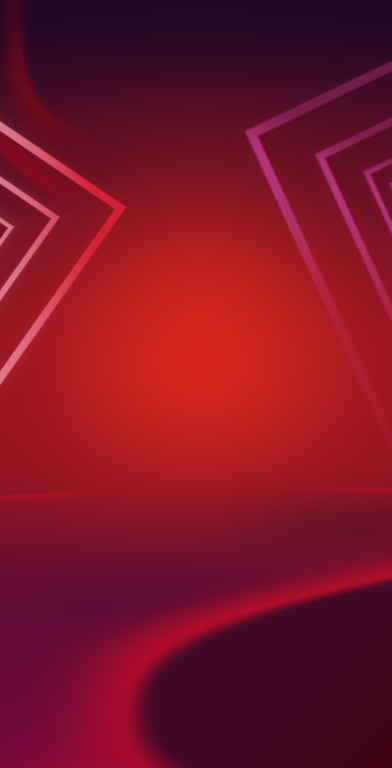
A WebGL 1 fragment shader for this background:

```glsl
precision highp float;
// Red glowing stage with nested angular neon frames and a sweeping ribbon on the floor.

uniform vec2 u_resolution;

// Signed distance to a sharp corner bounded by two half-planes
float wedge(vec2 q, vec2 upperNormal, vec2 lowerNormal) {
  return max(dot(q, normalize(upperNormal)), dot(q, normalize(lowerNormal)));
}

// Coverage of an outline with the given half width
float outline(float d, float halfWidth, float blur) {
  return 1.0 - smoothstep(halfWidth - blur, halfWidth + blur, abs(d));
}

// Gaussian falloff with a different width on each side of zero
float softBand(float d, float below, float above) {
  float t = d / (d < 0.0 ? below : above);
  return exp(-t * t);
}

vec3 backdrop(vec2 p) {
  vec3 c = mix(vec3(0.36, 0.045, 0.21), vec3(0.57, 0.08, 0.14), smoothstep(0.2, 0.4, p.y));
  c = mix(c, vec3(0.33, 0.045, 0.14), smoothstep(0.53, 0.82, p.y));
  c = mix(c, vec3(0.13, 0.03, 0.15), smoothstep(0.79, 0.99, p.y));
  c = mix(c, vec3(0.46, 0.03, 0.26), 0.8 * exp(-dot(p, p) / 0.025));

  // Central light, shorter towards the floor
  vec2 d = p - vec2(0.262, 0.525);
  d /= vec2(0.19, d.y < 0.0 ? 0.145 : 0.22);
  return mix(c, vec3(0.84, 0.15, 0.11), exp(-dot(d, d)));
}

vec3 addStreaks(vec3 c, vec2 p) {
  // Hanging curl at the upper left
  float bend = 0.082 * exp(-30.0 * (p.y - 0.824));
  float d = (p.x - 0.022 - bend) / sqrt(1.0 + 900.0 * bend * bend);
  float curl = softBand(d, 0.022, 0.008) * smoothstep(0.15, 0.04, p.x);
  curl *= mix(1.0, 0.5, smoothstep(0.88, 1.0, p.y));
  c = mix(c, vec3(0.50, 0.03, 0.09), 0.65 * curl);

  // Lower fold behind the left frames
  d = p.y - (0.811 - p.x + 3.0 * p.x * p.x);
  float fold = softBand(d, 0.012, 0.025) * smoothstep(0.13, 0.03, p.x);
  return mix(c, vec3(0.62, 0.03, 0.11), 0.6 * fold);
}

vec3 addFloor(vec3 c, vec2 p) {
  // Dim far floor on the right and two thin horizon lights
  vec2 shade = (p - vec2(0.47, 0.312)) / vec2(0.16, 0.04);
  c = mix(c, vec3(0.38, 0.07, 0.14), 0.65 * exp(-dot(shade, shade)));
  float left = softBand(p.y - 0.353 - 0.05 * p.x, 0.005, 0.002) * smoothstep(0.17, 0.05, p.x);
  float right = softBand(p.y - 0.367 + 0.03 * (p.x - 0.36), 0.005, 0.002) * smoothstep(0.34, 0.48, p.x);
  c = mix(c, vec3(0.75, 0.07, 0.13), 0.6 * max(left, right));

  // Ribbon edge: a curve opening to the right
  float rise = abs(p.y - 0.073);
  float slope = 67.5 * pow(rise, 1.5);
  float d = (p.x - 0.181 - 27.0 * pow(rise, 2.5)) / sqrt(1.0 + slope * slope);
  float far = smoothstep(0.03, 0.25, p.y);
  float glow = softBand(d + 0.015 * (1.0 - far), mix(0.085, 0.024, far), 0.1);
  c = mix(c, mix(vec3(0.67, 0.04, 0.18), vec3(0.74, 0.06, 0.15), far), 0.92 * glow);

  // Dark hollow inside the ribbon
  vec3 hollow = mix(vec3(0.26, 0.035, 0.15), vec3(0.24, 0.015, 0.07),
                    smoothstep(0.25, 0.55, p.x - p.y));
  float blur = mix(0.024, 0.008, far);
  return mix(c, hollow, smoothstep(-blur, blur, d));
}

vec3 addFrames(vec3 c, vec2 p) {
  float aa = 0.0006 + 0.7 / u_resolution.y;
  for (int i = 0; i < 4; i++) {
    float k = float(i);

    // Left frames point right and pale towards the canvas edge
    if (i < 3) {
      vec2 q = p - vec2(0.163 - 0.0985 * k + 0.0135 * k * k, 0.730 - 0.0125 * k);
      float d = wedge(q, vec2(0.562, 0.827), vec2(0.815, -0.579));
      vec3 tint = mix(vec3(0.90, 0.50, 0.58), vec3(0.86, 0.13, 0.22), smoothstep(0.0, 0.14, p.x));
      c = mix(c, tint, 0.13 * exp(-abs(d) / 0.008));
      c = mix(c, tint, 0.9 * outline(d + 0.004, 0.0052 - 0.0012 * k, aa));
    }

    // Right frames point left and dissolve along both arms
    vec2 r = p - vec2(0.323 + 0.104 * k - 0.0143 * k * k, 0.828 - 0.033 * k + 0.0037 * k * k);
    float e = wedge(r, vec2(-0.432, 0.902), vec2(-0.909, -0.417));
    vec3 neon = mix(vec3(0.70, 0.14, 0.25), vec3(0.74, 0.22, 0.52), smoothstep(-0.28, -0.04, r.y));
    float fade = mix(0.85, 0.38, smoothstep(-0.02, 0.03, r.y));
    fade *= mix(0.35, 1.0, smoothstep(-0.42, -0.08, r.y));
    c = mix(c, neon, 0.12 * fade * exp(-abs(e) / 0.008));
    c = mix(c, neon, fade * outline(e + 0.004, 0.0062 - 0.0014 * k, aa * 1.5));
  }
  return c;
}

void main() {
  vec2 p = gl_FragCoord.xy / u_resolution * vec2(0.512, 1.0);
  vec3 color = addStreaks(backdrop(p), p);
  color = addFloor(color, p);
  color = addFrames(color, p);
  gl_FragColor = vec4(color, 1.0);
}
```
